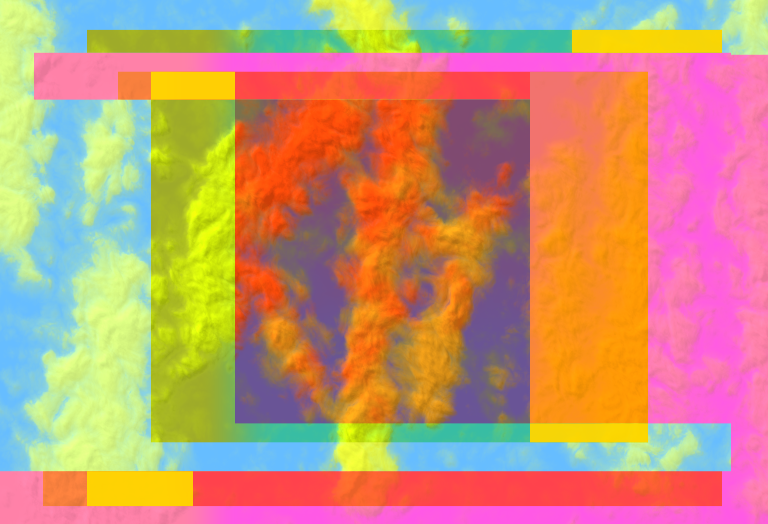
This background is drawn by a Shadertoy shader. Its source:

```glsl
// Overlapping translucent colour panels laid over a sky of billowing clouds.
// One cloud density field is built from noisy plumes; every panel maps that
// field to its own pair of dark and light tones.

#define GRID vec2(7.68, 5.26)      // layout units, y pointing down
#define PUFF_SCALE 2.7             // fineness of the cloud puffs
#define PUFF_AMOUNT 1.7            // strength of the puffs
#define WARP_AMOUNT 0.34           // bending of the plumes
#define RELIEF 0.55                // strength of the cloud shading
#define SKY_BLUE vec3(0.40, 0.74, 1.00)
#define LIME vec3(0.86, 0.99, 0.51)
#define MAGENTA vec3(1.00, 0.35, 0.90)
#define SALMON vec3(1.00, 0.56, 0.58)
#define YELLOW vec3(1.00, 0.84, 0.00)
#define RED vec3(1.00, 0.26, 0.30)
#define AMBER vec3(1.00, 0.60, 0.02)

vec2 gradientAt(vec2 cell) {
    vec2 h = vec2(dot(cell, vec2(127.1, 311.7)), dot(cell, vec2(269.5, 183.3)));
    return fract(sin(h) * 43758.5) * 2.0 - 1.0;
}

float gradientNoise(vec2 p) {
    vec2 i = floor(p), f = fract(p), e = vec2(0.0, 1.0);
    vec2 u = f * f * f * (f * (f * 6.0 - 15.0) + 10.0);
    float a = dot(gradientAt(i), f);
    float b = dot(gradientAt(i + e.yx), f - e.yx);
    float c = dot(gradientAt(i + e.xy), f - e.xy);
    float d = dot(gradientAt(i + e.yy), f - e.yy);
    return mix(mix(a, b, u.x), mix(c, d, u.x), u.y);
}

// x: smooth fractal sum, y: rounded billows
vec2 fractal(vec2 p) {
    vec2 sum = vec2(0.0);
    float amp = 0.6;
    for (int i = 0; i < 5; i++) {
        float n = gradientNoise(p);
        sum += amp * vec2(n, abs(n));
        p = mat2(1.6, 1.2, -1.2, 1.6) * p + 3.7;
        amp *= 0.52;
    }
    return sum;
}

// Falls from 1 on the segment (xy to zw) to 0 at the given width
float plume(vec2 p, vec4 s, float width) {
    vec2 ab = s.zw - s.xy;
    float t = clamp(dot(p - s.xy, ab) / dot(ab, ab), 0.0, 1.0);
    return max(0.0, 1.0 - length(p - s.xy - ab * t) / width);
}

float box(vec2 p, float x0, float y0, float x1, float y1) {
    vec2 e = min(p - vec2(x0, y0), vec2(x1, y1) - p);
    return clamp(min(e.x, e.y) * iResolution.x / GRID.x + 0.5, 0.0, 1.0);
}

float cloudDensity(vec2 p) {
    vec2 warp = vec2(fractal(p * 1.4).x, fractal(p * 1.4 + 17.0).x);
    vec2 q = p + WARP_AMOUNT * warp;
    // left sky
    float m = plume(q, vec4(0.0, -0.2, 0.0, 2.2), 0.75);
    m = max(m, 0.7 * plume(q, vec4(1.25, 1.2, 0.9, 1.9), 0.65));
    m = max(m, plume(q, vec4(1.15, 2.8, 0.95, 4.9), 0.40 + 0.14 * p.y));
    m = max(m, plume(q, vec4(2.30, 1.8, 2.05, 3.3), 0.55));
    // central streams
    m = max(m, plume(q, vec4(3.40, -0.2, 4.10, 0.8), 0.60));
    m = max(m, plume(q, vec4(4.10, 0.8, 3.85, 2.6), 0.55));
    m = max(m, plume(q, vec4(3.85, 2.6, 3.55, 5.0), 0.50));
    m = max(m, 0.9 * plume(q, vec4(3.40, 1.1, 2.55, 1.9), 0.85));
    m = max(m, 0.8 * plume(q, vec4(4.85, 2.1, 4.15, 4.0), 0.50));
    m = max(m, 0.7 * plume(q, vec4(2.50, 2.7, 3.05, 3.8), 0.45));
    // right sky
    m = max(m, 0.8 * plume(q, vec4(5.65, 1.9, 5.60, 3.8), 0.60));
    m = max(m, 0.7 * plume(q, vec4(6.45, 0.6, 6.35, 4.6), 0.80));
    m = max(m, 0.6 * plume(q, vec4(6.85, 2.8, 6.65, 5.1), 0.60));
    m = max(m, 0.8 * plume(q, vec4(7.50, -0.2, 7.75, 4.9), 0.60));
    vec2 n = fractal(vec2(p.x, p.y * 0.85) * PUFF_SCALE + 0.5 * warp);
    return m + PUFF_AMOUNT * (n.y - 0.21) + 0.40 * n.x;
}

void mainImage(out vec4 fragColor, in vec2 fragCoord) {
    vec2 uv = fragCoord / iResolution.xy;
    vec2 p = vec2(uv.x, 1.0 - uv.y) * GRID;

    // Cloud cover, and relief lit from the upper left
    float d = cloudDensity(p);
    float relief = clamp(cloudDensity(p + vec2(0.03, 0.04)) - d, -0.3, 0.3) * smoothstep(0.0, 0.5, d);
    float cover = mix(smoothstep(-0.25, 0.95, d), smoothstep(0.28, 0.48, d), 0.30);
    vec2 tint = fractal(p * 1.5 + 31.0);

    // Panel masks
    float pink = max(box(p, -1.0, 4.73, 9.0, 9.0), box(p, 7.31, 0.55, 9.0, 9.0));
    pink = max(pink, max(box(p, 0.34, 0.53, 7.31, 1.0), box(p, 5.30, 0.53, 7.31, 4.25)));
    float warm = max(box(p, 1.51, 0.72, 6.48, 4.44), box(p, 0.87, 0.30, 7.22, 0.53));
    warm = max(warm, max(box(p, 0.43, 4.73, 7.22, 5.08), box(p, 1.18, 0.72, 1.6, 1.0)));
    float solid = max(box(p, 1.51, 0.72, 2.35, 1.0), box(p, 5.30, 4.25, 6.48, 4.44));
    solid = max(solid, max(box(p, 5.72, 0.30, 7.22, 0.53), box(p, 0.87, 4.73, 1.93, 5.08)));
    float core = box(p, 2.35, 1.0, 5.30, 4.25), side = box(p, 5.30, 0.72, 6.48, 4.25);

    // Sky and pink panels, plain and under the warm filter
    vec3 sky = mix(SKY_BLUE, mix(LIME, vec3(0.93, 0.98, 0.22), smoothstep(1.2, 0.3, abs(p.x - 3.6))), cover);
    vec3 rose = mix(MAGENTA, SALMON, max(cover * 0.75, 0.75 * smoothstep(2.4, 1.8, p.x)));
    vec3 olive = mix(vec3(0.62, 0.67, 0.16), vec3(0.22, 0.74, 0.64), smoothstep(2.0, 2.8, p.x));
    vec3 warmSky = mix(olive, vec3(0.82, 0.93, 0.03), cover);
    float glow = smoothstep(-0.1, 0.9, d * 0.5 + (p.x - 5.3) * 0.35 + (p.y - 1.6) * 0.17);
    vec3 warmRose = mix(mix(RED, vec3(0.95, 0.45, 0.43), side), AMBER, mix(cover * 0.45, glow, side));
    warmRose = mix(warmRose, vec3(0.97, 0.50, 0.24), smoothstep(1.9, 1.6, p.x));

    // Core: violet shadows, olive haze, red to amber clouds
    vec3 shade = mix(vec3(0.50, 0.29, 0.44), vec3(0.41, 0.33, 0.59), smoothstep(1.3, 3.8, p.y + tint.x));
    shade = mix(shade, vec3(0.47, 0.47, 0.27), 0.85 * smoothstep(-0.1, 0.4, tint.x + 0.45 * d));
    float gold = smoothstep(-0.5, 0.7, tint.x * 2.0 + (p.y - 2.3) * 0.35 + (p.x - 3.8) * 0.25);
    vec3 flame = mix(vec3(1.00, 0.30, 0.04), vec3(0.88, 0.58, 0.09), gold);
    vec3 coreColor = mix(shade, flame, smoothstep(0.0, 0.70, d));

    vec3 color = mix(mix(sky, rose, pink), mix(warmSky, warmRose, pink), warm);
    color = mix(color, coreColor, core);
    color *= 1.0 + RELIEF * relief * mix(0.5, 1.2, max(core, warm * (1.0 - pink)));
    fragColor = vec4(clamp(mix(color, YELLOW, solid * 0.95), 0.0, 1.0), 1.0);
}
```
